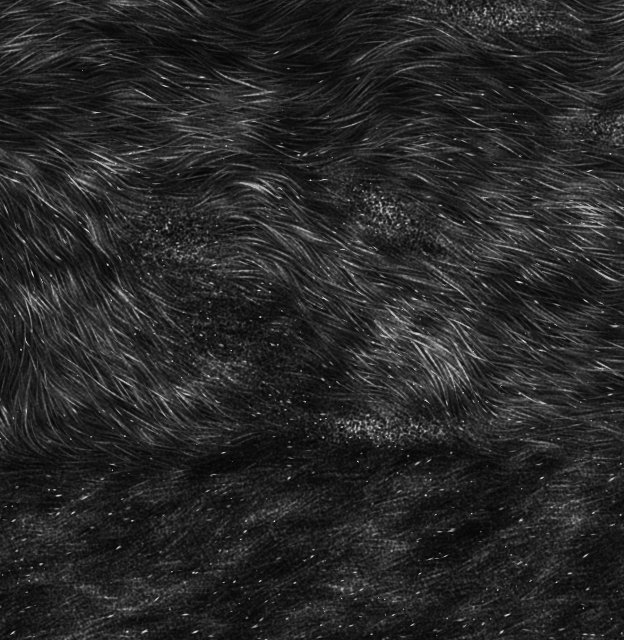
A Shadertoy shader for this texture:

```glsl
const float MEDIAN_GRAY = 0.145;
const float TONE_SPREAD = 0.55;     // log-normal width of the tones
const float BLADE_FREQ = 205.0;
const float LOCK_FREQ = 40.0;
const float GRAIN_FREQ = 120.0;
const float BLADE_STEP = 0.0028;    // spacing of samples along a blade
const int HALF_STEPS = 13;
const float CROSSING = 0.2;         // turn of each blade layer
const float NOISE_DEV = 0.21;       // typical deviation of gradientNoise
const float GLINT_GRID = 75.0;
const float GLINT_WIDTH = 0.0027;
const float GLINT_LENGTH = 0.0105;
const float GLINT_SHARE = 0.3;
const float GLINT_GRAY = 0.8;

vec2 hash22(vec2 p) {
    vec3 q = fract(p.xyx * vec3(0.1031, 0.1030, 0.0973));
    q += dot(q, q.yzx + 33.33);
    return fract((q.xx + q.yz) * q.zy);
}

float cornerSlope(vec2 cell, vec2 offset) {
    return dot(hash22(cell) * 2.0 - 1.0, offset);
}

float gradientNoise(vec2 p) {
    vec2 i = floor(p), f = fract(p), e = vec2(1.0, 0.0);
    vec2 u = f * f * f * (f * (f * 6.0 - 15.0) + 10.0);
    return mix(mix(cornerSlope(i, f), cornerSlope(i + e, f - e), u.x),
               mix(cornerSlope(i + e.yx, f - e.yx), cornerSlope(i + 1.0, f - 1.0), u.x), u.y);
}

vec2 rotate(vec2 p, float a) {
    float c = cos(a), s = sin(a);
    return vec2(c * p.x + s * p.y, c * p.y - s * p.x);
}

// Soft elliptical region with its long axis tilted
float blob(vec2 p, vec2 center, vec2 radius, float tilt) {
    vec2 q = rotate(p - center, tilt) / radius;
    return exp(-dot(q, q));
}

float bottomZone(vec2 p) {
    return smoothstep(0.38, 0.2, p.y + 0.035 * sin(p.x * 9.0) - 0.05 * p.x);
}

// Direction in which the blades lie
float flowAngle(vec2 p) {
    float a = mix(-0.3, 0.36 * cos((p.x - 0.53) * 12.1), smoothstep(0.68, 0.82, p.y));
    a = mix(a, -0.95, min(1.0, 1.3 * blob(p, vec2(0.1, 0.56), vec2(0.2, 0.22), 0.0)));
    a = mix(a, -1.5, blob(p, vec2(0.02, 0.39), vec2(0.07, 0.13), 0.0));
    float arch = mix(0.9, -0.62, smoothstep(0.27, 0.47, p.x));
    a = mix(a, arch, min(1.0, 1.4 * blob(p, vec2(0.54, 0.57), vec2(0.3, 0.12), -0.6)));
    a = mix(a, -1.3, blob(p, vec2(0.71, 0.35), vec2(0.05, 0.07), 0.0));
    a = mix(a, 0.28, bottomZone(p));
    return a + 0.5 * gradientNoise(p * 5.0 + 3.7) + 0.4 * gradientNoise(p * 15.0);
}

// Fine blades in x, broad locks in y: noise smeared along the flow
vec2 smearedBlades(vec2 p, float turn) {
    vec2 total = vec2(0.0);
    float weightSum = 0.0, weightSquares = 0.0;
    for (int side = -1; side <= 1; side += 2) {
        vec2 q = p;
        for (int i = 0; i < HALF_STEPS; i++) {
            float w = 0.5 + 0.5 * cos(3.1416 * (float(i) + 0.5) / float(HALF_STEPS));
            float a = flowAngle(q) + turn;
            q += vec2(cos(a), sin(a)) * float(side) * BLADE_STEP * (i == 0 ? 0.5 : 1.0);
            vec2 s = rotate(q, 1.05) + 3.0 * turn;
            total += w * vec2(gradientNoise(s * BLADE_FREQ), gradientNoise(s * LOCK_FREQ + 31.0));
            weightSum += w;
            weightSquares += w * w;
        }
    }
    return total / vec2(sqrt(weightSquares) * 0.25, weightSum * 0.12);
}

// Wet highlights: tapered dashes along blades, dots on bare ground
float glints(vec2 p, float angle, float share, float stretch) {
    float light = 0.0;
    vec2 base = floor(p * GLINT_GRID);
    for (int j = -1; j <= 1; j++)
    for (int i = -1; i <= 1; i++) {
        vec2 cell = base + vec2(i, j);
        vec2 place = hash22(cell), kind = hash22(cell + 157.0);
        vec2 d = rotate(p - (cell + place) / GLINT_GRID, angle + 0.5 * (place.y - 0.5));
        float width = GLINT_WIDTH * mix(0.6, 1.1, place.x);
        float reach = width + GLINT_LENGTH * stretch * kind.x * kind.x;
        float shape = 1.0 - smoothstep(0.1, 1.0, length(d / vec2(reach, width)));
        light = max(light, shape * step(kind.y, share) * mix(0.35, 1.1, place.y));
    }
    return min(light, 1.0);
}

void mainImage(out vec4 fragColor, in vec2 fragCoord) {
    vec2 p = fragCoord / iResolution.y;
    float bottom = bottomZone(p);

    // Regions of bare ground, sheen and shade
    float pebbles = blob(p, vec2(0.27, 0.63), vec2(0.07, 0.05), 0.0)
                  + blob(p, vec2(0.61, 0.66), vec2(0.1, 0.035), -0.6)
                  + blob(p, vec2(0.6, 0.33), vec2(0.12, 0.025), 0.0)
                  + blob(p, vec2(0.95, 0.8), vec2(0.06, 0.025), 0.0)
                  + blob(p, vec2(0.76, 0.98), vec2(0.12, 0.03), -0.2);
    float hollow = blob(p, vec2(0.37, 0.47), vec2(0.13, 0.08), -0.7);
    float sheen = blob(p, vec2(0.63, 0.49), vec2(0.22, 0.06), -0.6)
                + 0.8 * blob(p, vec2(0.92, 0.62), vec2(0.16, 0.09), -0.3);
    float shade = blob(p, vec2(0.27, 0.92), vec2(0.27, 0.035), -0.15)
                + blob(p, vec2(0.45, 0.28), vec2(0.4, 0.025), 0.0);
    float slab = blob(p, vec2(0.34, 0.24), vec2(0.13, 0.022), 0.25)
               + blob(p, vec2(0.05, 0.15), vec2(0.1, 0.025), 0.25);

    // Two crossing layers; the higher lock covers the lower one
    vec2 under = smearedBlades(p, -CROSSING), over = smearedBlades(p, CROSSING);
    float cover = smoothstep(-0.35, 0.35, dot(over - under, vec2(0.5, 0.6)));
    vec2 blades = mix(under, over, cover) - vec2(0.35, 0.4);

    // Bare ground: grit of two sizes
    vec2 g = rotate(p, 0.5);
    float fine = gradientNoise(g.yx * GRAIN_FREQ * 1.9) / NOISE_DEV;
    float grit = 0.7 * gradientNoise(g * GRAIN_FREQ) / NOISE_DEV + 0.7 * fine;
    float ground = clamp(pebbles + 0.7 * hollow + 0.45 * bottom, 0.0, 1.0);

    // Sum the tone in log space
    float tone = mix(1.05 * blades.x, 0.95 * grit, ground) * (1.0 - 0.15 * bottom);
    tone += 0.22 * fine + 0.5 * blades.y;
    tone += (0.36 * gradientNoise(g * vec2(4.0, 8.0) + 5.0)
           + 0.3 * gradientNoise(g * vec2(11.0, 22.0))) / NOISE_DEV;
    tone += 0.8 * pebbles + 1.15 * sheen - 1.0 * shade - 0.4 * hollow + 0.8 * slab - 0.45 * bottom;
    float gray = MEDIAN_GRAY * exp(TONE_SPREAD * min(tone, 2.8));

    // Glints gather in clusters on the raised blades
    float share = GLINT_SHARE * (0.6 + 1.5 * sheen + 0.8 * pebbles + 0.5 * hollow);
    share *= exp(3.0 * gradientNoise(p * 12.0 + 9.0)) * smoothstep(1.0, 0.7, p.y);
    float light = glints(p, flowAngle(p) + mix(-CROSSING, CROSSING, cover), share, 1.0 - 0.85 * ground);
    light *= mix(smoothstep(-1.2, 0.6, blades.x), 1.0, ground);
    gray = mix(gray, max(gray, GLINT_GRAY), light);
    fragColor = vec4(vec3(gray), 1.0);
}
```
